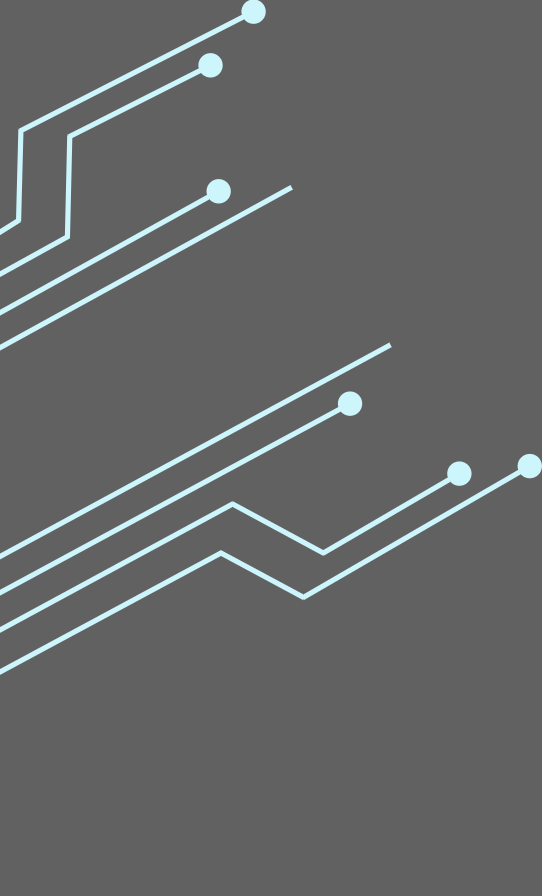
A WebGL 2 fragment shader for this background:

```glsl
#version 300 es
precision highp float;

uniform vec2 u_resolution;
out vec4 outColor;

#define ASPECT 0.6068
#define HALF_WIDTH 0.0029
#define JOIN_OVERLAP 0.0012
#define DOT_RADIUS 0.0136
#define BOARD_COLOR vec3(0.38, 0.38, 0.38)
#define TRACE_COLOR vec3(0.80, 0.96, 0.99)

// Signed distance to a square-ended bar from a to b
float bar(vec2 p, vec2 a, vec2 b) {
    vec2 along = normalize(b - a);
    vec2 q = p - 0.5 * (a + b);
    vec2 local = vec2(dot(q, along), dot(q, vec2(-along.y, along.x)));
    vec2 d = abs(local) - vec2(0.5 * distance(a, b) + JOIN_OVERLAP, HALF_WIDTH);
    return length(max(d, 0.0)) + min(max(d.x, d.y), 0.0);
}

float pad(vec2 p, vec2 center) {
    return length(p - center) - DOT_RADIUS;
}

// Straight trace ending in a round pad
float straightTrace(vec2 p, vec2 a, vec2 b) {
    return min(bar(p, a, b), pad(p, b));
}

// Trace with two bends ending in a round pad
float bentTrace(vec2 p, vec2 a, vec2 b, vec2 c, vec2 d) {
    return min(min(bar(p, a, b), bar(p, b, c)), straightTrace(p, c, d));
}

// Traces rising to the upper edge
float upperGroup(vec2 p) {
    float d = bentTrace(p, vec2(-0.02, 0.7284), vec2(0.0208, 0.7539),
                        vec2(0.0234, 0.8542), vec2(0.2839, 0.9870));
    d = min(d, bentTrace(p, vec2(-0.02, 0.6830), vec2(0.0755, 0.7357),
                         vec2(0.0781, 0.8477), vec2(0.2357, 0.9271)));
    d = min(d, straightTrace(p, vec2(-0.02, 0.6399), vec2(0.2448, 0.7865)));
    return min(d, bar(p, vec2(-0.02, 0.6010), vec2(0.3255, 0.7904)));
}

// Traces crossing the middle toward the right edge
float lowerGroup(vec2 p) {
    float d = bar(p, vec2(-0.02, 0.3681), vec2(0.4362, 0.6146));
    d = min(d, straightTrace(p, vec2(-0.02, 0.3277), vec2(0.3919, 0.5495)));
    d = min(d, bentTrace(p, vec2(-0.02, 0.2861), vec2(0.2604, 0.4375),
                         vec2(0.3620, 0.3828), vec2(0.5143, 0.4714)));
    return min(d, bentTrace(p, vec2(-0.02, 0.2393), vec2(0.2474, 0.3828),
                            vec2(0.3398, 0.3333), vec2(0.5931, 0.4798)));
}

void main() {
    vec2 p = gl_FragCoord.xy / u_resolution * vec2(ASPECT, 1.0);
    float d = min(upperGroup(p), lowerGroup(p));

    // One-pixel edge smoothing
    float coverage = clamp(0.5 - d * u_resolution.y, 0.0, 1.0);
    outColor = vec4(mix(BOARD_COLOR, TRACE_COLOR, coverage), 1.0);
}
```
